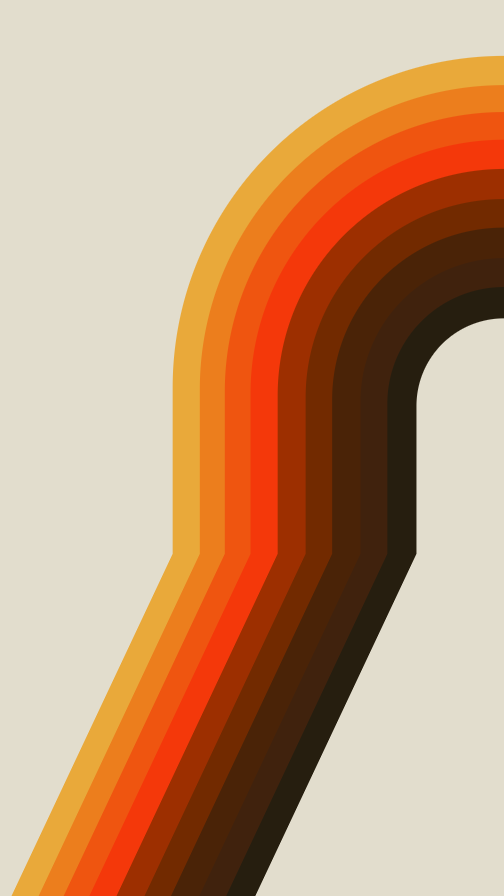
Write a WebGL 2 fragment shader that draws this background.

```glsl
#version 300 es
precision highp float;
// Retro ribbon of nine warm stripes: a slanted run, an upright, then an arch to the right.

uniform vec2 u_resolution;
out vec4 outColor;

// Lengths are in canvas heights; x is measured leftward from the right edge.
const int STRIPES = 9;
const float BEND_Y = 0.3819;       // height where the slanted run turns upright
const float SLANT = 0.471;         // sideways shift per unit of height below the bend
const float ARCH_BASE = 0.5395;    // arch centre height at zero radius
const float ARCH_RISE = 0.0766;    // centre rise per unit of radius
const vec3 PAPER = vec3(0.886, 0.867, 0.804);

// Stripe borders, from the outermost to the innermost radius.
const float EDGES[STRIPES + 1] = float[](
  0.3698, 0.3395, 0.3116, 0.2829, 0.2526,
  0.2214, 0.1918, 0.1602, 0.1302, 0.0977);

const vec3 COLORS[STRIPES] = vec3[](
  vec3(0.914, 0.663, 0.228),   // gold
  vec3(0.925, 0.494, 0.112),   // amber
  vec3(0.937, 0.333, 0.064),   // orange
  vec3(0.957, 0.220, 0.039),   // vermilion
  vec3(0.616, 0.184, 0.000),   // rust
  vec3(0.447, 0.165, 0.000),   // chestnut
  vec3(0.290, 0.137, 0.027),   // brown
  vec3(0.251, 0.133, 0.051),   // umber
  vec3(0.149, 0.118, 0.059));  // near black

// Radius of the arch through p; arch centres climb linearly with radius.
float archRadius(vec2 p) {
  float k = ARCH_RISE;
  float a = 1.0 - k * k;
  return (sqrt(k * k * p.y * p.y + a * dot(p, p)) - k * p.y) / a;
}

// One continuous coordinate across the whole ribbon.
float ribbonRadius(vec2 p) {
  float x = p.x - SLANT * max(BEND_Y - p.y, 0.0);
  float y = p.y - ARCH_BASE;
  return y > ARCH_RISE * x ? archRadius(vec2(x, y)) : x;
}

// Smooth coverage of the area inside a border.
float inside(float edge, float radius, float pixel) {
  return clamp((edge - radius) / pixel + 0.5, 0.0, 1.0);
}

void main() {
  float pixel = 1.0 / u_resolution.y;
  vec2 p = vec2(u_resolution.x - gl_FragCoord.x, gl_FragCoord.y) * pixel;
  float radius = ribbonRadius(p);

  // Layer the stripes inward, then cut the opening back to paper.
  vec3 color = PAPER;
  for (int i = 0; i < STRIPES; i++) {
    color = mix(color, COLORS[i], inside(EDGES[i], radius, pixel));
  }
  color = mix(color, PAPER, inside(EDGES[STRIPES], radius, pixel));

  outColor = vec4(color, 1.0);
}
```
